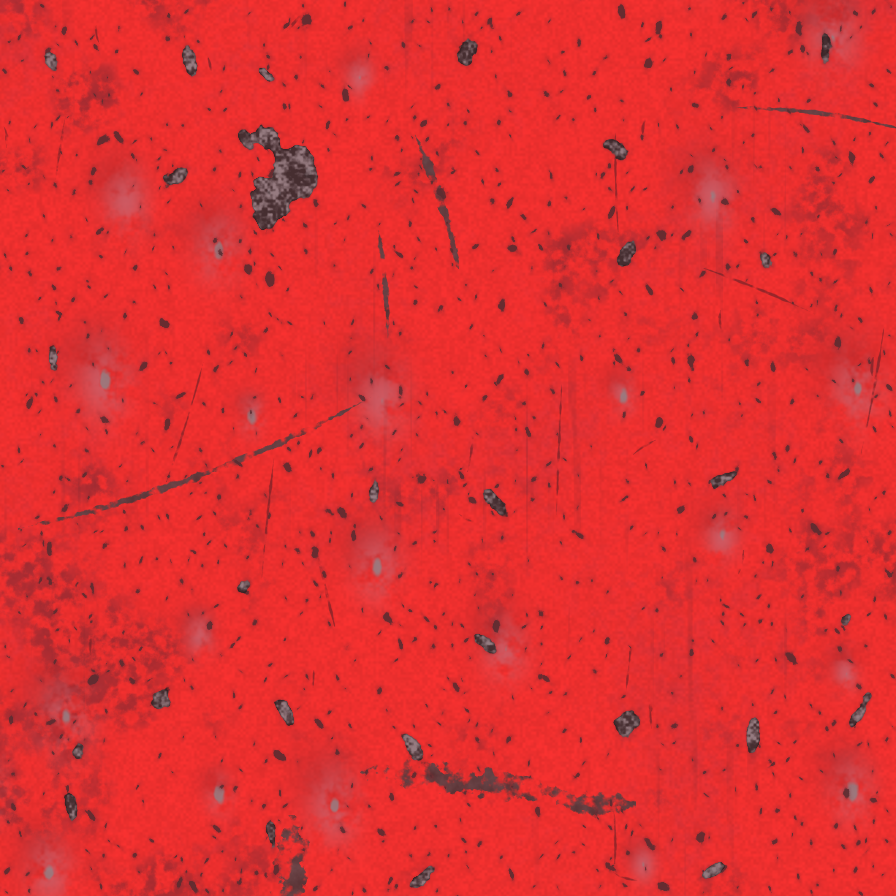
This texture is drawn by a Shadertoy shader. Its source:

```glsl
// Worn red painted metal: chips, scratches, pale dents and dark grime.

const vec3 RED = vec3(0.935, 0.185, 0.18);
const vec3 DULL_RED = vec3(0.84, 0.19, 0.21);
const vec3 GRIME = vec3(0.52, 0.16, 0.19);
const vec3 SCUFF = vec3(0.79, 0.39, 0.43);
const vec3 BARE_METAL = vec3(0.58, 0.50, 0.52);
const vec3 DARK_METAL = vec3(0.25, 0.18, 0.19);

vec3 hash3(vec2 p) {
    vec3 q = fract(p.xyx * vec3(0.1031, 0.1030, 0.0973));
    q += dot(q, q.yxz + 33.33);
    return fract((q.xxy + q.yzz) * q.zyx);
}

float noise(vec2 p) {
    vec2 i = floor(p), f = fract(p);
    f = f * f * (3.0 - 2.0 * f);
    float low = mix(hash3(i).x, hash3(i + vec2(1, 0)).x, f.x);
    float high = mix(hash3(i + vec2(0, 1)).x, hash3(i + vec2(1, 1)).x, f.x);
    return mix(low, high, f.y);
}

float fbm(vec2 p) {
    float sum = 0.0, amp = 0.533;
    for (int i = 0; i < 4; i++) {
        sum += amp * noise(p);
        p = mat2(1.6, 1.2, -1.2, 1.6) * p + 17.3;
        amp *= 0.5;
    }
    return sum;
}

float cover(float d, float soft) { return 1.0 - smoothstep(-soft, soft, d); }

float glow(vec2 q, float radius) { return exp(-dot(q, q) / (radius * radius)); }

// Distance to ragged, mostly upright flakes scattered over a grid
float chips(vec2 p, float cells, float density, float radius, float seed) {
    float d = 1.0;
    vec2 home = floor(p * cells);
    float ragged = (fbm(p * 0.9 / radius + seed) - 0.5) * radius * 1.3;
    for (int k = 0; k < 9; k++) {
        vec2 cell = home + vec2(k % 3 - 1, k / 3 - 1);
        vec3 h = hash3(cell + seed), g = hash3(cell + seed + 71.0);
        if (h.z > density) continue;
        vec2 q = p - (cell + 0.15 + 0.7 * h.xy) / cells;
        float a = (g.y - 0.5) * 2.0;
        q = mat2(cos(a), sin(a), -sin(a), cos(a)) * q;
        q *= vec2(mix(1.0, 2.2, g.z), 0.75);
        d = min(d, length(q) - radius * mix(0.35, 1.0, g.x * g.x));
    }
    return d + ragged;
}

// Bent, tapered stroke from a to b, broken up by noise
float scratch(vec2 p, vec2 a, vec2 b, float bend, float width, float wear, float soft) {
    vec2 along = b - a;
    float len = length(along);
    vec2 dir = along / len;
    float t = dot(p - a, dir) / len;
    float side = dot(p - a, vec2(-dir.y, dir.x)) - bend * 4.0 * t * (1.0 - t);
    float taper = smoothstep(0.0, 0.25, t) * (1.0 - smoothstep(0.75, 1.0, t));
    float ragged = (fbm(p * 110.0) - 0.5) * width * 2.0;
    float gaps = smoothstep(wear - 0.12, wear + 0.12, fbm(p * 75.0 + 9.0));
    return cover(abs(side) - width * taper + ragged, soft) * gaps * step(0.0, t) * step(t, 1.0);
}

// Dents as (shadow, scuff, bare core)
vec3 dents(vec2 p, float cells, float density) {
    vec3 sum = vec3(0.0);
    vec2 home = floor(p * cells);
    float rough = fbm(p * 48.0), fine = noise(p * 230.0);
    for (int k = 0; k < 9; k++) {
        vec2 cell = home + vec2(k % 3 - 1, k / 3 - 1);
        vec3 h = hash3(cell + 43.0), g = hash3(cell + 137.0);
        if (h.z > density) continue;
        vec2 q = p - (cell + 0.15 + 0.7 * h.xy) / cells;
        float r = mix(0.016, 0.042, g.x * g.x);
        float scuff = glow(q * vec2(1.25, 0.85), r) * smoothstep(0.25, 0.75, rough + 0.2 * fine);
        float core = cover(length(q * vec2(1.5, 0.8)) - r * 0.33 * g.y + (rough - 0.5) * 0.018, 0.003);
        sum = max(sum, vec3(glow(q - r * vec2(-0.4, 0.9), r * 1.1), scuff, core));
    }
    return sum;
}

void mainImage(out vec4 fragColor, in vec2 fragCoord) {
    vec2 p = fragCoord / iResolution.y;
    float soft = max(0.0007, 0.8 / iResolution.y);
    float cloud = fbm(p * 4.0 + 3.0), grit = fbm(p * 95.0), grain = noise(p * 330.0);

    // Mottled paint with faint grime and vertical rub marks
    vec3 col = mix(RED, DULL_RED, smoothstep(0.48, 0.8, cloud * 0.65 + grit * 0.35));
    col *= 1.0 + 0.09 * (grain - 0.5) + 0.05 * (grit - 0.5);
    float corner = glow((p - vec2(0.06, 0.3)) * vec2(0.8, 1.0), 0.18);
    float dirt = smoothstep(0.52, 0.82, fbm(p * 11.0) + 0.16 * corner) * smoothstep(0.35, 0.7, grit);
    float rub = smoothstep(0.78, 0.95, noise(p * vec2(170.0, 7.0))) * smoothstep(0.4, 0.7, cloud);
    col = mix(col, GRIME, 0.65 * dirt + 0.25 * rub);

    // Dents with rubbed pale paint
    vec3 dent = dents(p, 6.0, 0.55);
    col = mix(col, DULL_RED * 0.8, 0.5 * dent.x);
    col = mix(col, SCUFF, 0.8 * dent.y);
    col = mix(col, BARE_METAL, 0.85 * dent.z);

    // Random hairlines, mostly upright
    float hair = 0.0;
    for (int i = 0; i < 26; i++) {
        vec3 h = hash3(vec2(i, 5)), g = hash3(vec2(i, 29));
        float a = 1.57 + (g.x - 0.5) * (g.y > 0.7 ? 3.0 : 0.5);
        vec2 reach = vec2(cos(a), sin(a)) * mix(0.02, 0.15, h.z * h.z);
        hair = max(hair, scratch(p, h.xy, h.xy + reach, 0.004 * (g.z - 0.5), 0.0011, 0.42, soft));
    }
    col = mix(col, GRIME * 0.8, 0.65 * hair);

    // Deep gouges and broad scrapes
    float gouge = scratch(p, vec2(0.02, 0.41), vec2(0.42, 0.56), -0.016, 0.0034, 0.40, soft);
    gouge = max(gouge, scratch(p, vec2(0.463, 0.85), vec2(0.512, 0.70), 0.004, 0.0040, 0.35, soft));
    gouge = max(gouge, scratch(p, vec2(0.421, 0.75), vec2(0.433, 0.62), 0.003, 0.0028, 0.42, soft));
    gouge = max(gouge, scratch(p, vec2(0.82, 0.88), vec2(1.01, 0.855), 0.006, 0.0020, 0.40, soft));
    gouge = max(gouge, scratch(p, vec2(0.40, 0.138), vec2(0.64, 0.112), 0.004, 0.0130, 0.46, 0.002));
    gouge = max(gouge, scratch(p, vec2(0.62, 0.104), vec2(0.71, 0.103), 0.0, 0.0090, 0.40, 0.002));
    gouge = max(gouge, scratch(p, vec2(0.325, 0.09), vec2(0.32, -0.04), 0.002, 0.0150, 0.47, 0.002));
    col = mix(col, mix(DARK_METAL, BARE_METAL, 0.4 * grit), 0.88 * gouge);

    // Flaked chips from specks to one large peeled patch
    float specks = min(chips(p, 55.0, 0.30, 0.0026, 11.0), chips(p, 24.0, 0.38, 0.0058, 57.0));
    float flakes = chips(p, 8.0, 0.40, 0.0145, 83.0);
    float peel = length((p - vec2(0.32, 0.80)) * vec2(0.9, 1.1)) - 0.036 + (fbm(p * 27.0) - 0.5) * 0.11;
    float large = min(flakes, peel);
    float d = min(specks, large);
    col = mix(col, GRIME, 0.45 * exp(-max(d, 0.0) / 0.0022));
    col = mix(col, mix(DARK_METAL, GRIME, 0.35), 0.85 * cover(specks, soft));
    float glint = smoothstep(0.3, 0.75, 0.6 * grit + 0.4 * grain);
    vec3 metal = mix(DARK_METAL, BARE_METAL, glint) * mix(0.7, 1.0, smoothstep(0.0, 0.004, -large));
    col = mix(col, metal, 0.95 * cover(large, soft));

    fragColor = vec4(clamp(col, 0.0, 1.0), 1.0);
}
```
